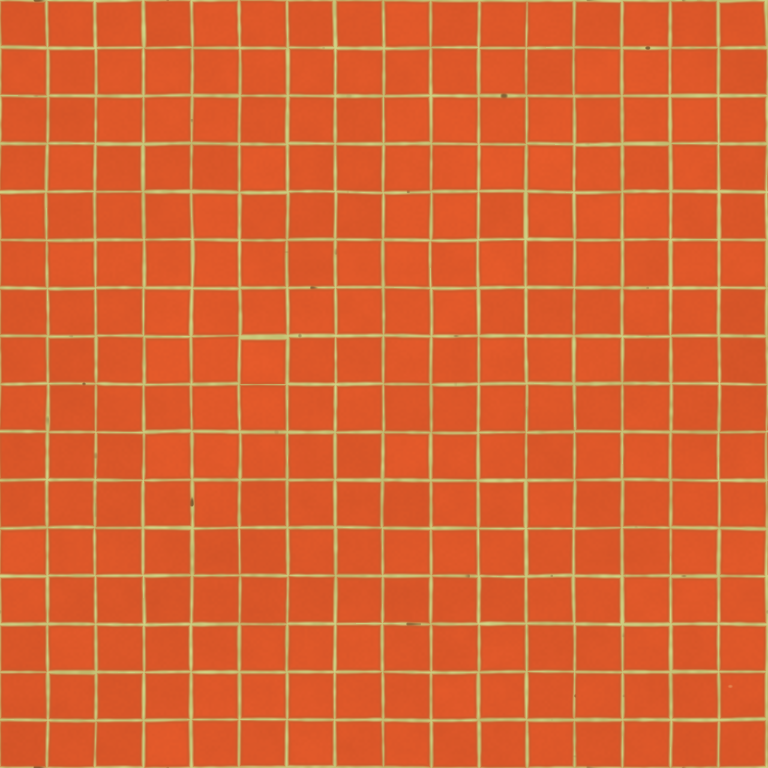
Reproduce this texture procedurally as a WebGL 2 fragment shader.

```glsl
#version 300 es
precision highp float;
// Glazed orange mosaic: 16 by 16 square tiles set by hand in pale green grout.
// Each cell holds a box distance function, nudged and turned by a hash;
// wrapping noise adds uneven edges, soft glaze tone, stains and small chips.

uniform vec2 u_resolution;
out vec4 outColor;

const float TILES = 16.0;
const float TAU = 6.28319;

float hash(vec2 p) {
  return fract(sin(dot(p, vec2(127.1, 311.7))) * 43758.5453);
}

// Value noise over the unit square, wrapping after a whole number of cells
float wrapNoise(vec2 uv, float period, float seed) {
  vec2 p = uv * period;
  vec2 i = floor(p), f = fract(p);
  f = f * f * (3.0 - 2.0 * f);
  vec2 a = mod(i, period) + seed, b = mod(i + 1.0, period) + seed;
  return mix(mix(hash(a), hash(vec2(b.x, a.y)), f.x),
             mix(hash(vec2(a.x, b.y)), hash(b), f.x), f.y);
}

float boxDistance(vec2 p, vec2 halfSize) {
  vec2 d = abs(p) - halfSize;
  return length(max(d, 0.0)) + min(max(d.x, d.y), 0.0);
}

void main() {
  vec2 uv = gl_FragCoord.xy / u_resolution;
  float pixel = TILES / min(u_resolution.x, u_resolution.y);

  // Grid that drifts a little across the sheet
  vec2 grid = uv * TILES;
  grid.x += 0.02 - 0.014 * sin(TAU * uv.x);
  grid += (vec2(wrapNoise(uv, 12.0, 7.0), wrapNoise(uv, 12.0, 19.0)) - 0.5) * 0.035;
  vec2 cell = mod(floor(grid), TILES);
  vec2 p = fract(grid) - 0.5;

  // Hand-set placement: small shifts and turns, and one slipped tile
  vec2 shift = (vec2(hash(cell + 3.1), hash(cell + 17.7)) - 0.5) * 0.018;
  float slipped = 1.0 - step(0.5, distance(cell, vec2(5.0, 8.0)));
  shift.y -= 0.055 * slipped;
  float turn = (hash(cell + 29.9) - 0.5) * 0.024;
  vec2 q = mat2(cos(turn), sin(turn), -sin(turn), cos(turn)) * (p - shift);

  // Tile outline, slightly wavy and uneven in size
  vec2 halfSize = 0.471 + (vec2(hash(cell + 7.3), hash(cell + 13.9)) - 0.5) * 0.014;
  float d = boxDistance(q, halfSize) + (wrapNoise(uv, 80.0, 5.0) - 0.5) * 0.012;
  float soft = max(0.034, 0.7 * pixel);
  float groutMask = smoothstep(-soft, soft, d);

  // Glaze: broad drift, tone per tile, faint grain and a soft dull rim
  vec3 glaze = vec3(0.862, 0.340, 0.160);
  float tone = (hash(cell + 53.7) - 0.5) * 0.035;
  tone += (wrapNoise(uv, 4.0, 31.0) - 0.5) * 0.045;
  tone += (wrapNoise(uv, 40.0, 11.0) - 0.5) * 0.025;
  tone += (wrapNoise(uv, 256.0, 23.0) - 0.5) * 0.02;
  glaze *= 1.0 + tone;
  glaze = mix(glaze, vec3(0.79, 0.355, 0.17), 0.75 * smoothstep(-0.085, -0.02, d));

  // Grout: mottled pale green, with a few dark stained stretches
  float mottle = 0.5 * (wrapNoise(uv, 112.0, 37.0) + wrapNoise(uv, 20.0, 43.0));
  vec3 grout = mix(vec3(0.73, 0.70, 0.41), vec3(0.83, 0.86, 0.55), mottle);
  float stain = smoothstep(0.90, 0.98, wrapNoise(uv, 64.0, 61.0))
              * smoothstep(0.5, 0.8, wrapNoise(uv, 24.0, 71.0));
  grout = mix(grout, vec3(0.36, 0.22, 0.10), 0.7 * stain);

  vec3 color = mix(glaze, grout, groutMask);

  // Tiny pale chips on a few tiles
  vec2 chipCentre = (vec2(hash(cell + 83.1), hash(cell + 97.3)) - 0.5) * 0.8;
  float chipSize = 0.03 + 0.02 * hash(cell + 67.9);
  float chip = 1.0 - smoothstep(chipSize - 0.03, chipSize + 0.03,
                                length((p - chipCentre) * vec2(1.0, 1.4)));
  chip *= step(0.98, hash(cell + 79.7));
  color = mix(color, vec3(0.90, 0.58, 0.36), 0.7 * chip);

  outColor = vec4(color, 1.0);
}
```
